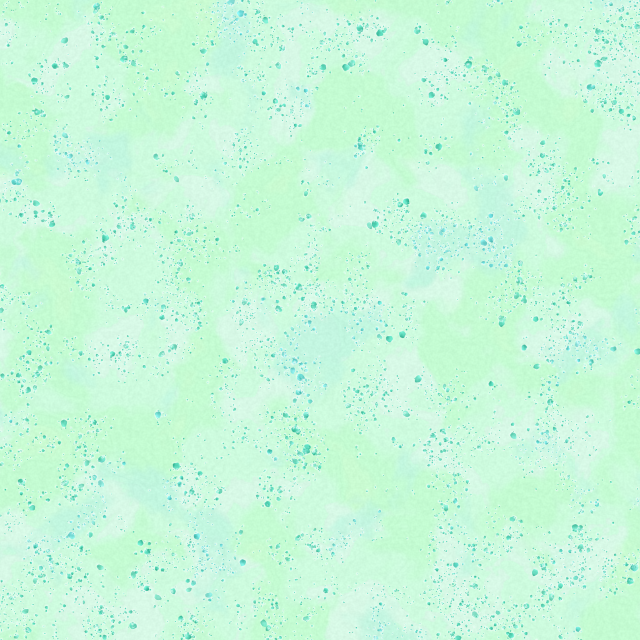
A Shadertoy shader for this texture:

```glsl
// Pale mint watercolour ground with clustered teal flecks in pale halos.
// Warped gradient noise tints the ground; three sizes of jittered cells
// scatter the flecks, with a slower noise deciding where they gather.

#define PATCH_SCALE 5.6
#define CLUSTER_SCALE 12.0
#define FLECK_DENSITY 0.31
#define HALO_WIDTH 0.0036
#define GRAIN 0.020
#define MINT vec3(0.765, 0.985, 0.822)
#define PALE vec3(0.802, 0.984, 0.870)
#define ICE vec3(0.848, 0.974, 0.906)
#define AQUA vec3(0.745, 0.960, 0.875)
#define TEAL vec3(0.330, 0.840, 0.720)
#define SKY_TEAL vec3(0.400, 0.850, 0.850)
#define HALO vec3(0.930, 0.985, 0.955)

vec2 hash2(vec2 p) {
    vec3 q = fract(p.xyx * vec3(0.1031, 0.1030, 0.0973));
    q += dot(q, q.yzx + 33.33);
    return fract((q.xx + q.yz) * q.zy);
}

float cornerSlope(vec2 cell, vec2 offset) {
    float angle = 6.2832 * hash2(cell + 57.0).x;
    return dot(vec2(cos(angle), sin(angle)), offset);
}

// Gradient noise, roughly -0.7 to 0.7
float noise(vec2 p) {
    vec2 i = floor(p), f = fract(p);
    vec2 u = f * f * f * (f * (f * 6.0 - 15.0) + 10.0);
    vec2 e = vec2(1.0, 0.0);
    float low = mix(cornerSlope(i, f), cornerSlope(i + e, f - e), u.x);
    float high = mix(cornerSlope(i + e.yx, f - e.yx),
                     cornerSlope(i + 1.0, f - 1.0), u.x);
    return mix(low, high, u.y);
}

float fbm(vec2 p) {
    float sum = 0.0, amp = 1.0;
    for (int i = 0; i < 4; i++) {
        sum += amp * noise(p);
        p = mat2(1.6, 1.2, -1.2, 1.6) * p + 19.7;
        amp *= 0.5;
    }
    return sum;
}

// Chance that a fleck sits at this place; greener patches hold fewer
float fleckChance(vec2 p) {
    float gather = noise(p * CLUSTER_SCALE + 80.0)
                 + 0.6 * noise(p * CLUSTER_SCALE * 2.3 + 31.0)
                 - 0.45 * noise(p * PATCH_SCALE + 7.0);
    return FLECK_DENSITY * smoothstep(-0.20, 0.50, gather);
}

// Returns signed distance to the nearest fleck, its tone and its shading
vec3 flecks(vec2 p, float cells, float radius, float seed) {
    vec3 nearest = vec3(1.0, 0.0, 0.0);
    vec2 home = floor(p * cells);
    for (int y = -1; y <= 1; y++)
    for (int x = -1; x <= 1; x++) {
        vec2 cell = home + vec2(x, y);
        vec2 jitter = hash2(cell + seed);
        vec2 traits = hash2(cell + seed + 211.0);
        vec2 centre = (cell + 0.1 + 0.8 * jitter) / cells;
        if (traits.x > fleckChance(centre)) continue;
        vec2 look = hash2(cell + seed + 433.0);
        float a = 6.2832 * look.x;
        vec2 d = mat2(cos(a), sin(a), -sin(a), cos(a)) * (p - centre);
        d.x *= mix(1.0, 1.5, look.y);
        float size = radius * mix(0.5, 1.35, traits.y * traits.y);
        float turn = atan(d.y, d.x);
        float wobble = 1.0 + 0.06 * sin(3.0 * turn + a)
                     + 0.04 * sin(5.0 * turn + 9.0 * look.y);
        float dist = length(d) - size * wobble;
        if (dist < nearest.x) nearest = vec3(dist, look.y, d.y / size);
    }
    return nearest;
}

vec3 ground(vec2 p, float tint, float wash) {
    float veil = fbm(p * PATCH_SCALE * 2.1 + 140.0);
    vec3 col = mix(PALE, MINT, smoothstep(-0.02, 0.20, tint));
    float ice = smoothstep(0.05, 0.13, veil) * smoothstep(0.20, -0.05, tint);
    col = mix(col, ICE, 0.9 * ice);
    col = mix(col, AQUA, 0.8 * smoothstep(0.16, 0.50, wash - 0.4 * tint));
    // Faint dried edges and mottling
    float contour = abs(fract(veil * 4.0) - 0.5);
    col += 0.010 * (smoothstep(0.08, 0.30, contour) - 0.6);
    col += vec3(0.025, 0.0, 0.0) * smoothstep(0.2, 0.7, veil + tint - 0.2);
    return col;
}

void mainImage(out vec4 fragColor, in vec2 fragCoord) {
    vec2 p = fragCoord / iResolution.y;
    float edge = 0.7 / iResolution.y;
    vec2 warp = vec2(noise(p * 11.0 + 3.0), noise(p * 11.0 + 47.0));
    vec2 q = p + 0.03 * warp;
    float tint = fbm(q * PATCH_SCALE + 7.0);
    float wash = fbm(q * PATCH_SCALE * 1.3 + 260.0);
    vec3 col = ground(q, tint, wash);
    float rough = noise(p * 170.0);
    col += GRAIN * (rough + noise(p * 330.0 + 9.0));

    // Flecks from coarse to fine, each ringed by a broken pale halo
    vec3 ink = mix(TEAL, SKY_TEAL, smoothstep(0.05, 0.45, wash - 0.3 * tint));
    float cells = 84.0, radius = 0.0045;
    for (int i = 0; i < 3; i++) {
        vec3 fleck = flecks(p, cells, radius, 97.0 * float(i));
        float ring = smoothstep(HALO_WIDTH, 0.0, fleck.x);
        col = mix(col, HALO, 0.75 * ring * smoothstep(-0.30, 0.30, rough));
        float cover = smoothstep(edge, -edge, fleck.x);
        vec3 shade = ink + 0.12 * fleck.z + 0.14 * rough;
        col = mix(col, shade, cover * mix(0.98, 0.60, fleck.y));
        cells *= 1.75;
        radius *= 0.47;
    }
    fragColor = vec4(clamp(col, 0.0, 1.0), 1.0);
}
```
